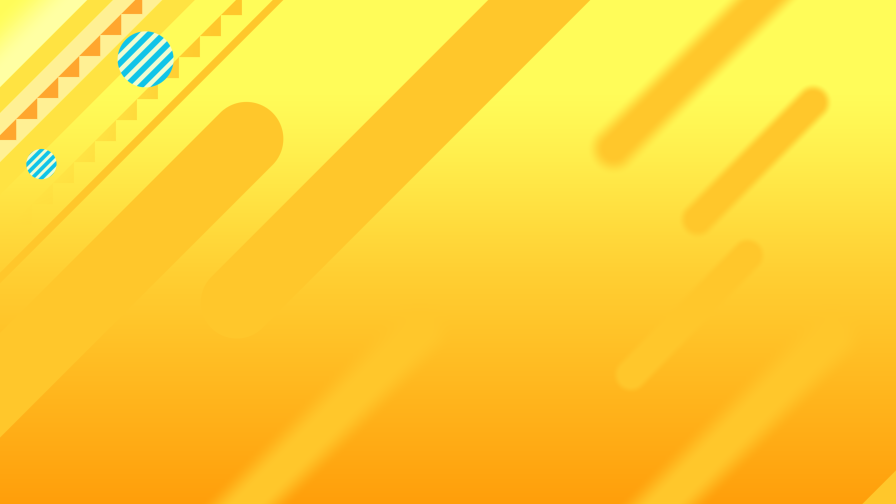
Write a Shadertoy shader that draws this background.

```glsl
const vec3 LEMON  = vec3(1.00, 0.99, 0.35);
const vec3 AMBER  = vec3(1.00, 0.78, 0.17);
const vec3 ORANGE = vec3(1.00, 0.62, 0.04);
const vec3 GOLD   = vec3(1.00, 0.89, 0.26);
const vec3 CREAM  = vec3(1.00, 0.94, 0.58);
const vec3 PALE   = vec3(1.00, 1.00, 0.64);
const vec3 TOOTH  = vec3(1.00, 0.65, 0.18);
const vec3 CYAN   = vec3(0.06, 0.77, 0.91);
const vec3 MINT   = vec3(0.94, 0.99, 0.82);
const float TOOTH_SIZE = 0.375;

// Coverage of a signed distance, softened by the given half width
float cover(float d, float soft) {
    return 1.0 - smoothstep(-soft, soft, d);
}

float capsule(vec2 p, vec2 a, vec2 b, float radius) {
    vec2 pa = p - a, ba = b - a;
    float t = clamp(dot(pa, ba) / dot(ba, ba), 0.0, 1.0);
    return length(pa - ba * t) - radius;
}

// Diagonal band between two values of the diagonal coordinate
float band(float diag, float from, float to) {
    return (abs(diag - 0.5 * (from + to)) - 0.5 * (to - from)) * 0.7071;
}

// Row of right triangles repeated along the rising diagonal
float teeth(vec2 q, vec2 corner, float size) {
    vec2 r = q - corner;
    float k = floor((r.x - r.y) / (2.0 * size) + 0.5);
    r -= k * size * vec2(1.0, -1.0);
    return max(max(r.x, r.y), -(r.x + r.y + size) * 0.7071);
}

vec3 stripedDisc(vec3 col, vec2 p, vec2 centre, float radius, float period, float aa) {
    vec2 r = p - centre;
    float stripe = abs(fract((r.x - r.y) / period) - 0.5) - 0.28;
    vec3 fill = mix(MINT, CYAN, cover(stripe * period * 0.7071, aa));
    return mix(col, fill, cover(length(r) - radius, aa));
}

vec3 backdrop(float y) {
    vec3 col = mix(AMBER, LEMON, smoothstep(0.0, 1.0, (y - 3.4) / 4.0) * 0.3
                   + 0.7 * clamp((y - 3.4) / 4.0, 0.0, 1.0));
    return mix(ORANGE, col, clamp(y / 3.4, 0.0, 1.0));
}

vec3 drawCapsules(vec3 col, vec2 p, float aa) {
    float m = cover(capsule(p, vec2(4.40, 6.52), vec2(-1.20, 0.92), 0.66), aa);
    m = max(m, cover(capsule(p, vec2(4.23, 3.60), vec2(10.90, 10.27), 0.645), aa));
    m = max(m, cover(capsule(p, vec2(10.96, 6.35), vec2(15.0, 10.39), 0.33), 0.16));
    m = max(m, cover(capsule(p, vec2(12.46, 5.08), vec2(14.52, 7.17), 0.27), 0.09));
    m = max(m, cover(capsule(p, vec2(11.27, 2.31), vec2(13.35, 4.44), 0.27), 0.07));
    m = max(m, cover(capsule(p, vec2(7.50, 3.10), vec2(3.40, -1.00), 0.37), 0.22));
    m = max(m, cover(capsule(p, vec2(14.85, 3.00), vec2(10.80, -1.05), 0.37), 0.22));
    return mix(col, AMBER, m);
}

vec3 drawCornerBands(vec3 col, vec2 q, float aa) {
    float diag = q.x + q.y;
    col = mix(col, mix(LEMON, PALE, smoothstep(0.2, 1.3, diag)), cover(band(diag, -1.0, 1.56), aa));
    col = mix(col, GOLD, cover(band(diag, 1.56, 2.02), aa));
    col = mix(col, CREAM, cover(band(diag, 2.02, 2.90), aa));
    col = mix(col, GOLD, cover(band(diag, 2.90, 3.48), aa));
    col = mix(col, AMBER, cover(band(diag, 4.87, 5.06), aa));
    col = mix(col, AMBER, cover(band(diag, 24.4, 30.0), aa));

    // Two toothed rows, the second fading toward the left
    col = mix(col, TOOTH, cover(teeth(q, vec2(2.54, 0.25), TOOTH_SIZE), aa));
    float fade = smoothstep(0.0, 4.2, q.x);
    return mix(col, AMBER, fade * cover(teeth(q, vec2(3.57, 1.02), TOOTH_SIZE), aa));
}

void mainImage(out vec4 fragColor, in vec2 fragCoord) {
    // Canvas is nine units high; q measures down from the top edge
    vec2 p = fragCoord * 9.0 / iResolution.y;
    vec2 q = vec2(p.x, 9.0 - p.y);
    float aa = 6.5 / iResolution.y;

    vec3 col = backdrop(p.y);
    col = drawCapsules(col, p, aa);
    col = drawCornerBands(col, q, aa);
    col = stripedDisc(col, q * vec2(1.0, -1.0), vec2(2.60, -1.06), 0.50, 0.26, aa);
    col = stripedDisc(col, q * vec2(1.0, -1.0), vec2(0.74, -2.93), 0.27, 0.17, aa);
    fragColor = vec4(col, 1.0);
}
```
